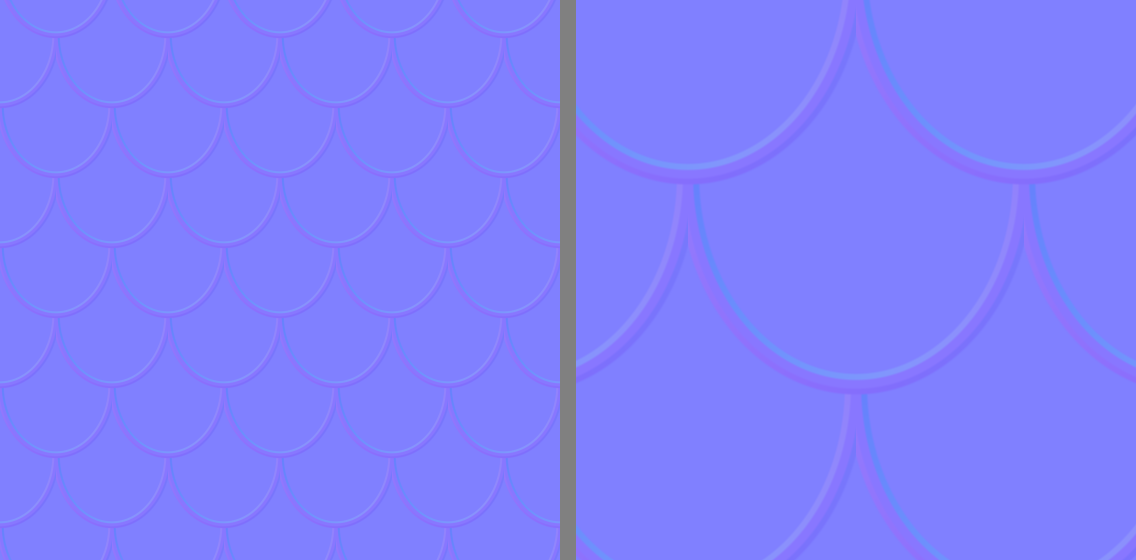
Left: the whole. Right: its middle third, enlarged.
Write a Shadertoy shader that draws this texture map.

```glsl
// Tangent-space normal map of overlapping fish-scale tiles in staggered rows.
// Each scale is the lower half of an ellipse with a raised rim; rows are layered
// so that upper scales cover the tops of the lower ones. Wraps on both axes.

#define COLUMNS 5.0
#define ROWS 8.0             // even, so the stagger wraps
#define RIM_START -0.0066    // rim profile, as distance from the ellipse
#define RIM_CREST -0.0030
#define RIM_SHOULDER 0.0022
#define RIM_END 0.0056
#define EDGE_SOFTNESS 0.0009
#define INNER_TILT 0.085
#define OUTER_TILT 0.055
#define FLAT_COLOR vec3(0.50, 0.50, 1.00)
#define CREST_COLOR vec3(0.535, 0.465, 1.00)

// Antialiased step, never sharper than one screen pixel
float softStep(float edge, float x) {
    float w = max(EDGE_SOFTNESS, 0.75 / iResolution.y);
    return smoothstep(edge - w, edge + w, x);
}

// Approximate signed distance to an ellipse; also returns its outward direction
float ellipseDistance(vec2 p, vec2 radii, out vec2 outward) {
    vec2 slope = p / (radii * radii);
    float f = length(p / radii);
    float steepness = max(length(slope), 1e-4);
    outward = slope / steepness;
    return f * (f - 1.0) / steepness;
}

// Flat face, inner flank, crest and outer flank, from the middle outwards
vec3 scaleColor(float d, vec2 outward) {
    vec3 inner = FLAT_COLOR + vec3(outward * INNER_TILT + vec2(-0.015, 0.005), -0.01);
    vec3 outer = FLAT_COLOR + vec3(-outward * OUTER_TILT + vec2(0.02, -0.015), -0.01);
    vec3 color = mix(FLAT_COLOR, inner, softStep(RIM_START, d));
    color = mix(color, CREST_COLOR, softStep(RIM_CREST, d));
    return mix(color, outer, softStep(RIM_SHOULDER, d));
}

void mainImage(out vec4 fragColor, in vec2 fragCoord) {
    vec2 uv = fragCoord / iResolution.xy;
    vec2 cellSize = 1.0 / vec2(COLUMNS, ROWS);
    vec2 radii = cellSize * vec2(0.5, 1.0);

    // Grid coordinates, y pointing down, offset by half a row
    vec2 grid = vec2(uv.x, 1.0 - uv.y) / cellSize + vec2(0.0, 0.5);
    float currentRow = floor(grid.y);

    // Paint this row, then the rim overhanging from the row above
    vec3 color = FLAT_COLOR;
    for (int i = 0; i < 2; i++) {
        float row = currentRow - float(i);
        float stagger = 0.5 * mod(row, 2.0);
        vec2 local = vec2(fract(grid.x + stagger) - 0.5, grid.y - row) * cellSize;
        vec2 outward;
        float d = ellipseDistance(local, radii, outward);
        color = mix(color, scaleColor(d, outward), 1.0 - softStep(RIM_END, d));
    }
    fragColor = vec4(color, 1.0);
}
```
